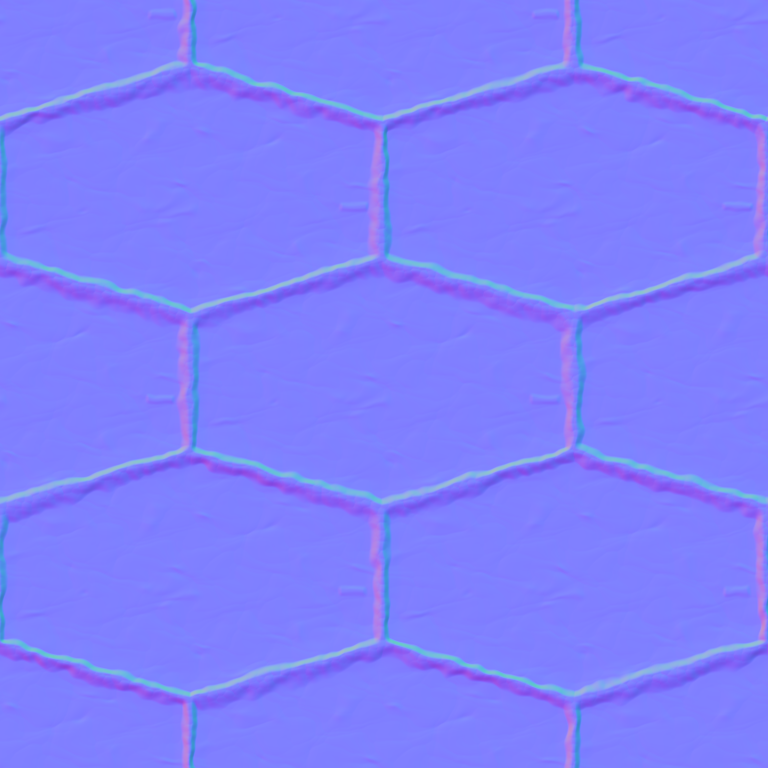
Give the GLSL for this texture map, as a WebGL 1 fragment shader.

```glsl
precision highp float;
// Tangent-space normal map of worn, wide hexagonal paving stones with ragged seams.

uniform vec2 u_resolution;

const float TAU = 6.2831853;
const vec2 ORIGIN = vec2(-0.002, 0.0025);    // lattice shift
const vec2 PERIOD = vec2(0.5);               // two stones across, four staggered rows
const float HALF_WIDTH = 0.25;
const float APEX = 0.161;                    // centre to top corner
const vec2 SLANT = vec2(0.2767, 0.9609);     // unit normal of a slanted side
const float SEAM_DEPTH = 0.0058;
const float SAMPLE_STEP = 0.0014;
const float TILT_GAIN = 0.68;                // softens the red and green axes
const float CROSS_TILT = 0.3;                // left-facing slopes lean to green

vec2 hash2(vec2 cell) {
  vec2 k = vec2(dot(cell, vec2(127.1, 311.7)), dot(cell, vec2(269.5, 183.3)));
  return fract(sin(k) * 43758.55);
}

// Integer frequencies keep the waves seamless over the canvas.
float wave(vec2 p, vec2 frequency, float phase) {
  return sin(TAU * dot(p, frequency) + phase);
}

float raggedness(vec2 p, float phase) {
  float bend = 1.8 * wave(p, vec2(5.0, -8.0), phase);
  return 0.50 * wave(p, vec2(7.0, 5.0), phase + bend)
       + 0.34 * wave(p, vec2(-17.0, 19.0), phase * 2.0 + bend)
       + 0.16 * wave(p, vec2(37.0, 31.0), phase * 3.0 - 2.0 * bend);
}

// x: distance to the slanted sides, y: distance to the upright sides.
vec2 sideDistances(vec2 p) {
  vec2 q = abs(p);
  return vec2(APEX * SLANT.y - dot(q, SLANT), HALF_WIDTH - q.x);
}

// Centre-relative position in whichever staggered stone holds p.
vec2 stoneCoords(vec2 p) {
  vec2 a = mod(p, PERIOD) - 0.5 * PERIOD;
  vec2 b = mod(p + 0.5 * PERIOD, PERIOD) - 0.5 * PERIOD;
  vec2 da = sideDistances(a);
  vec2 db = sideDistances(b);
  return min(da.x, da.y) > min(db.x, db.y) ? a : b;
}

// x: squared distance to the nearest feature, y: sum of sparse soft chips.
vec2 cellular(vec2 p, float density) {
  vec2 base = floor(p);
  float nearest = 4.0;
  float chips = 0.0;
  for (int j = -1; j <= 1; j++) {
    for (int i = -1; i <= 1; i++) {
      vec2 cell = base + vec2(float(i), float(j));
      vec2 offset = cell + 0.2 + 0.6 * hash2(cell) - p;
      vec2 kind = hash2(cell + 37.0);
      float r2 = dot(offset, offset);
      nearest = min(nearest, r2);
      float bump = exp(-r2 * mix(8.0, 22.0, kind.y));
      chips += step(kind.x, density) * (kind.y - 0.6) * bump;
    }
  }
  return vec2(nearest, chips);
}

// Short shallow slot beside the right edge of each stone.
float slot(vec2 p, vec2 centre, vec2 halfSize) {
  vec2 q = abs(p - centre);
  vec2 inside = 1.0 - smoothstep(halfSize * vec2(0.7, 0.1), halfSize, q);
  return inside.x * inside.y;
}

// Undulation, grain, chips and the slot, identical on every stone.
float stoneRelief(vec2 p) {
  vec2 bent = p + 0.008 * vec2(sin(p.y * 67.0 + 2.0 * sin(p.x * 41.0)),
                               sin(p.x * 53.0 + 2.0 * sin(p.y * 73.0)));
  float broad = cellular(bent * vec2(11.0, 17.0) + 4.0, 0.0).x;
  float grain = cellular(bent * vec2(32.0, 52.0), 0.0).x;
  float chips = cellular(bent * vec2(24.0, 46.0) + 9.0, 0.35).y;
  float cluster = exp(-dot(p - vec2(0.06, 0.03), p - vec2(0.06, 0.03)) * 90.0);
  return 0.0011 * broad + 0.0004 * grain + (0.0010 + 0.0010 * cluster) * chips
       - 0.0009 * slot(p, vec2(0.212, -0.022), vec2(0.020, 0.0075));
}

float surfaceHeight(vec2 p) {
  vec2 jitter = 0.0024 * vec2(raggedness(p, 0.7), raggedness(p, 2.9));
  vec2 local = stoneCoords(p + jitter);
  vec2 d = sideDistances(local);

  // Bevels: crisp below and left, broad above and right, unevenly worn.
  vec2 bevel = vec2(local.y > 0.0 ? 0.0210 : 0.0090,
                    local.x > 0.0 ? 0.0150 : 0.0100);
  vec2 gap = vec2(local.y > 0.0 ? 0.0025 : 0.0004, 0.0014);
  float wear = 0.22 * wave(p, vec2(2.0, 3.0), 1.2)
             + 0.24 * raggedness(p.yx, 4.1);
  vec2 rise = smoothstep(gap * (1.0 + 2.0 * wear), bevel * (1.0 + wear), d);
  float stone = rise.x * rise.y;

  // Rounded shoulders spread a faint slope inward from the seams.
  vec2 shoulder = smoothstep(vec2(0.0), vec2(0.032, 0.024), d);
  float rubble = 0.0009 * cellular(p * vec2(95.0, 110.0), 0.0).x * (1.0 - stone);
  return SEAM_DEPTH * stone + 0.0010 * shoulder.x * shoulder.y
       + rubble + stoneRelief(local) * stone;
}

void main() {
  vec2 p = gl_FragCoord.xy / u_resolution - ORIGIN;
  vec2 e = vec2(SAMPLE_STEP, 0.0);
  vec2 slope = vec2(surfaceHeight(p + e.xy) - surfaceHeight(p - e.xy),
                    surfaceHeight(p + e.yx) - surfaceHeight(p - e.yx));
  slope /= 2.0 * SAMPLE_STEP;

  // Green axis points down the canvas.
  vec3 normal = normalize(vec3(-slope.x, slope.y, 1.0));
  normal.y += CROSS_TILT * max(-normal.x, 0.0);
  normal.xy *= TILT_GAIN;
  gl_FragColor = vec4(0.5 + 0.5 * normal, 1.0);
}
```
